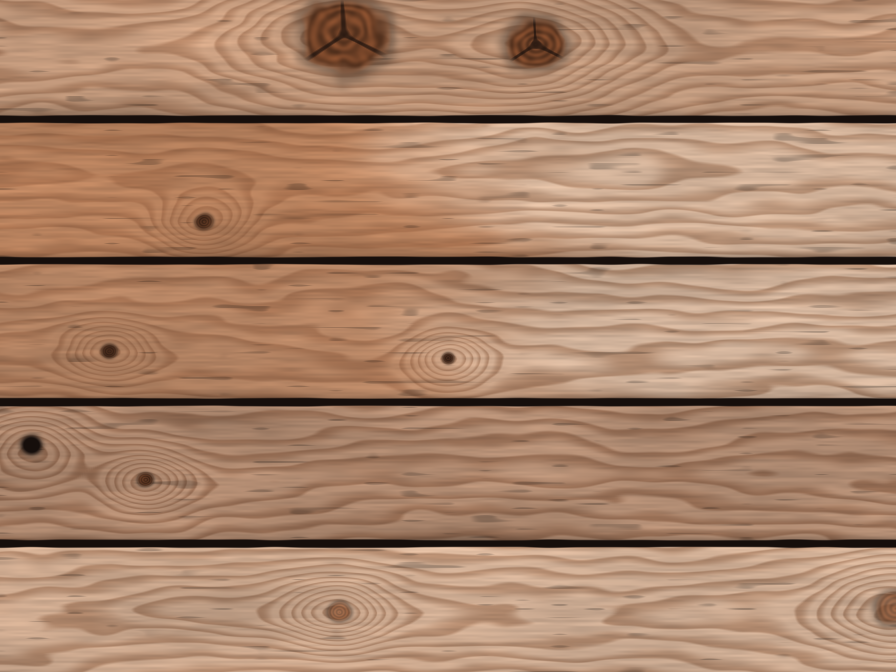
Give the GLSL for this texture, as a WebGL 2 fragment shader.

```glsl
#version 300 es
precision highp float;
// Five weathered horizontal planks parted by dark gaps.
// Growth rings are contour bands of a warped height field, pushed aside by
// knots; each plank has its own pith line, bleaching and grey tint.

uniform vec2 u_resolution;
out vec4 fragColor;

const float PITCH = 0.2105;      // plank height, in canvas heights
const float OFFSET = 0.0195;     // part of the lowest plank below the canvas
const float GAP = 0.0056;        // half width of a gap
const vec3 WARM = vec3(0.71, 0.49, 0.345);
const vec3 PALE = vec3(0.83, 0.72, 0.63);
const vec3 GREY = vec3(0.65, 0.53, 0.45);
const vec3 LATE_WOOD = vec3(0.76, 0.67, 0.60);
const vec3 KNOT_WOOD = vec3(0.50, 0.29, 0.17);
const vec3 SHADOW = vec3(0.085, 0.055, 0.045);

// Per plank, from the bottom: pith height, bleaching left, right, grey tint
const vec4 PLANKS[5] = vec4[5](
    vec4(0.50, 0.75, 0.85, 0.15), vec4(0.48, 0.22, 0.32, 0.65),
    vec4(0.30, 0.14, 0.95, 0.15), vec4(0.62, 0.08, 0.88, 0.00),
    vec4(0.55, 0.50, 0.58, 0.10));

// Knots: centre, radius, darkness
const int KNOT_COUNT = 9;
const vec4 KNOTS[KNOT_COUNT] = vec4[KNOT_COUNT](
    vec4(0.512, 0.948, 0.060, 0.10), vec4(0.797, 0.934, 0.040, 0.15),
    vec4(0.304, 0.670, 0.012, 0.45), vec4(0.163, 0.477, 0.011, 0.60),
    vec4(0.667, 0.467, 0.009, 0.60), vec4(0.047, 0.337, 0.016, 1.00),
    vec4(0.217, 0.286, 0.011, 0.40), vec4(0.505, 0.089, 0.015, 0.00),
    vec4(1.333, 0.094, 0.026, 0.00));

float hash(vec2 p) {
    vec3 q = fract(p.xyx * 0.1031);
    q += dot(q, q.yzx + 33.33);
    return fract((q.x + q.y) * q.z);
}

float noise(vec2 p) {
    vec2 i = floor(p), f = fract(p);
    f = f * f * (3.0 - 2.0 * f);
    return mix(mix(hash(i), hash(i + vec2(1, 0)), f.x),
               mix(hash(i + vec2(0, 1)), hash(i + vec2(1, 1)), f.x), f.y);
}

float fbm(vec2 p) {
    float sum = 0.0, amp = 0.5;
    for (int i = 0; i < 4; i++) {
        sum += amp * noise(p);
        p = p * 2.03 + 7.1;
        amp *= 0.5;
    }
    return sum;
}

float plankIndex(float y) { return floor((y + OFFSET) / PITCH); }

// Distance from a knot's centre in knot radii, slightly ragged
float knotDistance(vec2 p, vec4 knot) {
    vec2 d = (p - knot.xy) * vec2(0.88, 1.0);
    return length(d) / knot.z + 0.25 * (noise(p * 45.0) - 0.5);
}

// Height field whose contours are the growth rings
float ringHeight(vec2 p, float v, float row, float pith) {
    vec2 seed = vec2(row * 17.3, row * 9.7);
    float h = 9.0 * sqrt((v - pith) * (v - pith) + 0.008);
    h += 4.5 * fbm(vec2(p.x * 2.4, v * 1.7) + seed);
    h += 0.5 * noise(vec2(p.x * 14.0, v * 9.0) + seed);
    for (int i = 0; i < KNOT_COUNT; i++) {
        vec4 k = KNOTS[i];
        float same = 1.0 - step(0.5, abs(plankIndex(k.y) - row));
        float d = length((p - k.xy) * vec2(0.72, 1.0)) / (k.z + 0.012);
        h -= same * 6.0 * exp(-0.3 * d * d);
    }
    return h;
}

// Soft rise and sharp fall of a ring, faded where too fine to resolve
float ringBand(float h) {
    float f = fract(h), w = fwidth(h);
    float band = smoothstep(0.25, 0.85, f) * (1.0 - smoothstep(0.9 - w, 1.0, f));
    return mix(band, 0.4, smoothstep(0.3, 0.8, w));
}

vec3 addKnot(vec3 wood, vec2 p, vec4 knot, float px) {
    float d = knotDistance(p, knot), soft = px / knot.z;
    vec2 r = p - knot.xy;
    float body = 1.0 - smoothstep(0.78 - soft, 1.0 + soft, d);
    float rim = exp(-18.0 * (d - 0.95) * (d - 0.95));
    float star = abs(sin(1.5 * atan(r.y, r.x + 1e-5) + 0.7)) * d;
    float crack = (1.0 - smoothstep(0.02, 0.09 + soft, star)) * step(0.03, knot.z);
    vec3 core = KNOT_WOOD * (0.95 + 0.14 * sin(d * 22.0) + 0.3 * (noise(p * 90.0) - 0.5));
    core = mix(core, SHADOW, max(knot.w, 0.7 * crack));
    wood *= 1.0 - 0.28 * rim;
    return mix(wood, core, body * mix(0.65, 1.0, step(0.05, knot.w)));
}

void main() {
    vec2 p = gl_FragCoord.xy / u_resolution.y;
    float px = 1.0 / u_resolution.y;
    float row = plankIndex(p.y);
    float v = (p.y + OFFSET) / PITCH - row;
    vec4 plank = PLANKS[int(clamp(row, 0.0, 4.0))];

    // Bleaching and broad stains
    float stain = fbm(vec2(p.x * 3.0, v * 2.0) + row * 31.0);
    float across = smoothstep(0.55, 0.92, p.x + 0.5 * (stain - 0.47) + 0.2 * (v - 0.5));
    float bleach = mix(plank.y, plank.z, across);
    vec3 wood = mix(mix(WARM, PALE, bleach), GREY, plank.w);
    wood *= 1.0 + 0.28 * (stain - 0.47);

    // Growth rings, fine fibres and short dark pores
    float contrast = 0.4 + 0.32 * bleach + 0.35 * plank.w;
    wood *= mix(vec3(1.0), LATE_WOOD, contrast * ringBand(ringHeight(p, v, row, plank.x)));
    float fibre = noise(vec2(p.x * 7.0, p.y * 210.0)) + noise(vec2(p.x * 30.0, p.y * 330.0));
    wood *= 1.0 + 0.09 * (fibre - 1.0);
    wood *= 1.0 - 0.2 * smoothstep(0.83, 0.97, noise(vec2(p.x * 18.0, p.y * 160.0) + 50.0));

    for (int i = 0; i < KNOT_COUNT; i++) wood = addKnot(wood, p, KNOTS[i], px);

    // Worn plank edges and the gaps
    float edge = min(v, 1.0 - v) * PITCH;
    float ragged = GAP + 0.0016 * (noise(vec2(p.x * 22.0, row + step(0.5, v))) - 0.5);
    wood *= 1.0 - 0.2 * exp(-max(edge - GAP, 0.0) * 160.0) * step(v, 0.5);
    wood *= 1.0 + 0.1 * exp(-max(edge - GAP, 0.0) * 220.0) * step(0.5, v);
    float gap = 1.0 - smoothstep(ragged - px, ragged + px, edge);
    fragColor = vec4(mix(wood, SHADOW, gap), 1.0);
}
```
